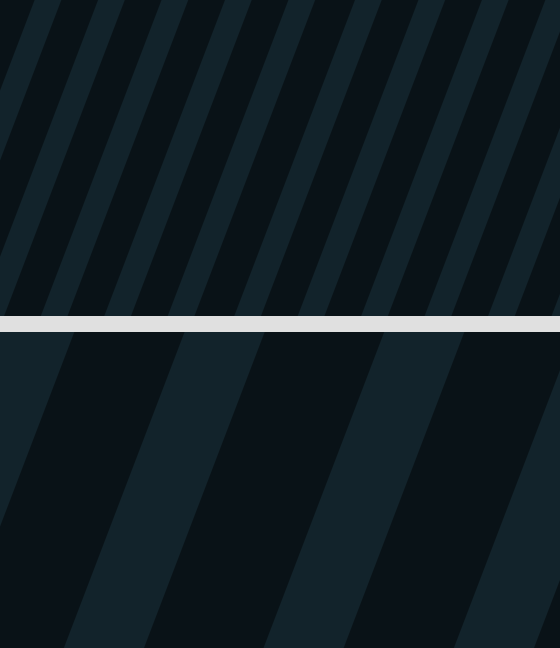
Top: the whole. Bottom: its middle third, enlarged.
This pattern is drawn by a WebGL 2 fragment shader. Its source:

```glsl
#version 300 es
precision highp float;

uniform vec2 u_resolution;
out vec4 fragColor;

// Signed distance to the nearest slanted band, in canvas heights
float bandDistance(vec2 p) {
    float across = p.x - 0.382 * p.y;
    // One gap near the middle is slightly wider than the others
    across -= 0.0098 * step(0.678, across);
    float period = 0.2008;
    float offset = (fract((across - 0.573) / period + 0.5) - 0.5) * period;
    // Turn the horizontal offset into a perpendicular distance
    return (abs(offset) - 0.04225) / length(vec2(1.0, 0.382));
}

void main() {
    vec2 p = gl_FragCoord.xy / u_resolution.y;
    float pixel = 1.0 / u_resolution.y;

    vec3 background = vec3(0.034, 0.070, 0.090);
    vec3 bandColor = vec3(0.071, 0.137, 0.167);

    // Flat bands with smoothed edges
    float band = 1.0 - smoothstep(-0.7 * pixel, 0.7 * pixel, bandDistance(p));
    fragColor = vec4(mix(background, bandColor, band), 1.0);
}
```
